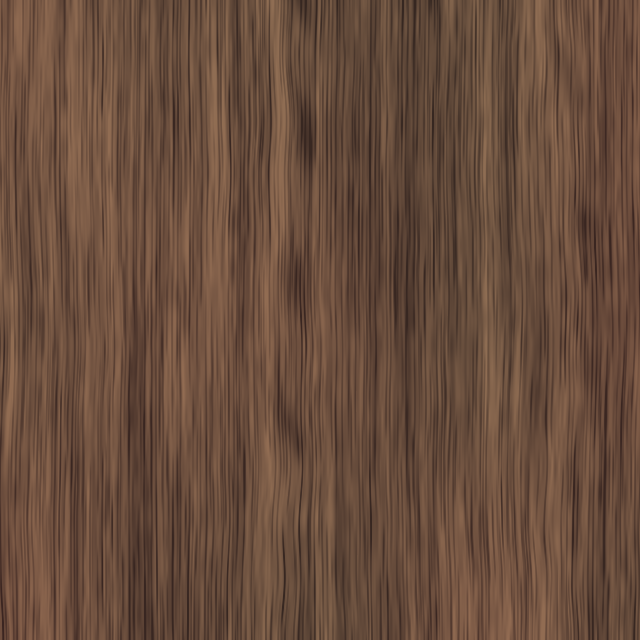
This texture is drawn by a Shadertoy shader. Its source:

```glsl
// Walnut veneer: fine vertical grain, dark pores and two wavy heart figures.

const vec3 DARK_BROWN = vec3(0.305, 0.217, 0.177);
const vec3 LIGHT_BROWN = vec3(0.515, 0.383, 0.294);
const vec3 RED_TINT = vec3(0.012, -0.004, -0.001);
const float BASE_TONE = 0.66;
const float BROAD_CONTRAST = 0.42;
const float STREAK_CONTRAST = 0.46;
const float GRAIN_CONTRAST = 0.58;
const float FIBRE_CONTRAST = 0.42;
const float PORE_DEPTH = 0.52;
const float PORE_COLUMNS = 120.0;
const float PORE_WIDTH = 0.0023;
const float WAVE_SIZE = 0.007;

float hash(vec2 p) {
    vec3 q = fract(vec3(p.xyx) * 0.1031);
    q += dot(q, q.yzx + 33.33);
    return fract((q.x + q.y) * q.z);
}

float noise(vec2 p) {
    vec2 cell = floor(p);
    vec2 f = fract(p);
    f = f * f * (3.0 - 2.0 * f);
    float low = mix(hash(cell), hash(cell + vec2(1, 0)), f.x);
    float high = mix(hash(cell + vec2(0, 1)), hash(cell + vec2(1, 1)), f.x);
    return mix(low, high, f.y);
}

// Noise centred on zero
float ripple(vec2 p) {
    return noise(p) - 0.5;
}

float bell(float x, float width) {
    return exp(-x * x / (width * width));
}

// Broken dark lines, one jittered line per column
float pores(vec2 p, float columns, float seed) {
    float x = p.x * columns;
    float column = floor(x);
    float centre = 0.3 + 0.4 * hash(vec2(column, seed));
    float lengthwise = noise(vec2(column * 3.0 + seed, p.y * 9.0 + 40.0 * hash(vec2(seed, column))));
    float strength = smoothstep(0.32, 0.75, lengthwise);
    float distanceToLine = abs(fract(x) - centre) / columns;
    return strength * (1.0 - smoothstep(0.15 * PORE_WIDTH, PORE_WIDTH, distanceToLine));
}

// Pale ribbon with dark patches beside it; feather roughens its edges
float heartFigure(vec2 p, float middle, float seed, float feather) {
    float path = middle + 0.018 * sin(p.y * 7.0 + 2.0 + seed) + 0.02 * ripple(vec2(seed, p.y * 5.0));
    float x = p.x - path;
    float ribbon = bell(x, 0.015) * smoothstep(0.12, 0.3, p.y);
    ribbon *= 0.55 + 0.45 * noise(vec2(seed + 7.0, p.y * 5.0));
    float patches = pow(0.5 + 0.5 * cos((p.y - 0.38 + 0.07 * seed) * 27.0 + 40.0 * x), 2.0);
    patches *= bell(x - 0.037, 0.019) * smoothstep(0.2, 0.34, p.y);
    return 0.55 * ribbon - patches * (0.65 + 1.1 * feather);
}

void mainImage(out vec4 fragColor, in vec2 fragCoord) {
    vec2 uv = fragCoord / iResolution.xy;

    // Grain wanders gently, more so around the two hearts
    float nearHeart = bell(uv.x - 0.44, 0.08) + 0.8 * bell(uv.x - 0.87, 0.08);
    float wave = ripple(uv * vec2(9.0, 4.0) + 3.0) + 0.4 * ripple(uv * vec2(20.0, 11.0));
    vec2 grain = uv;
    grain.x += WAVE_SIZE * (1.0 + 1.5 * nearHeart) * wave;

    // Layers from broad bands down to single fibres
    float broad = ripple(grain * vec2(9.0, 1.3) + 11.0) + 0.5 * ripple(grain * vec2(24.0, 1.8));
    float streak = ripple(grain * vec2(58.0, 2.6) + 23.0);
    float line = ripple(grain * vec2(150.0, 5.0) + 37.0);
    float fibre = ripple(grain * vec2(290.0, 26.0) + 51.0);

    float tone = BASE_TONE;
    tone += BROAD_CONTRAST * broad;
    tone += STREAK_CONTRAST * streak;
    tone += GRAIN_CONTRAST * line;
    tone += FIBRE_CONTRAST * fibre;

    // Heart figures
    tone += heartFigure(grain, 0.425, 0.0, line);
    tone += 0.6 * heartFigure(grain, 0.865, 2.0, line);

    // Two overlapping sets of pores
    for (int i = 0; i < 2; i++) {
        float layer = float(i);
        tone -= PORE_DEPTH * pores(grain, PORE_COLUMNS * (1.0 + 0.37 * layer), 5.0 + 12.0 * layer);
    }

    vec3 colour = mix(DARK_BROWN, LIGHT_BROWN, clamp(tone, -0.4, 1.25));
    colour += RED_TINT * 2.0 * ripple(uv * vec2(4.0, 2.0) + 71.0);
    fragColor = vec4(colour, 1.0);
}
```
